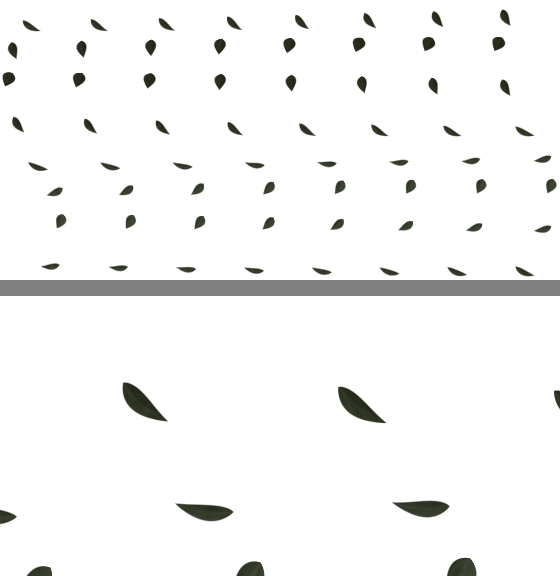
Top, the full canvas; bottom, a detail of the centre.
Write a Shadertoy shader that draws this pattern.

```glsl
// Eight rows of eight small dark leaves on white, drifting and turning along a wave.
// Each grid cell gets a phase; the phase sets the leaf's offset, tilt, width and taper.
// Leaves are skewed lens shapes, shaded by a rib, side light and gradient noise.

const float PI = 3.14159265;
const float COUNT = 8.0;             // leaves across and down
const vec2 CELL = vec2(2.0, 1.0);    // one row is one unit high
const vec3 PAPER = vec3(1.0);
const vec3 DARK_GREEN = vec3(0.13, 0.15, 0.09);
const vec3 GREY_GREEN = vec3(0.28, 0.31, 0.24);

vec2 hashGradient(vec2 cell) {
    vec2 h = vec2(dot(cell, vec2(127.1, 311.7)), dot(cell, vec2(269.5, 183.3)));
    return fract(sin(h) * 43758.5) * 2.0 - 1.0;
}

float gradientNoise(vec2 p) {
    vec2 i = floor(p), f = fract(p);
    vec2 u = f * f * f * (f * (f * 6.0 - 15.0) + 10.0);
    float a = dot(hashGradient(i), f);
    float b = dot(hashGradient(i + vec2(1, 0)), f - vec2(1, 0));
    float c = dot(hashGradient(i + vec2(0, 1)), f - vec2(0, 1));
    float d = dot(hashGradient(i + vec2(1, 1)), f - vec2(1, 1));
    return mix(mix(a, b, u.x), mix(c, d, u.x), u.y);
}

vec2 rotate(vec2 p, float angle) {
    float c = cos(angle), s = sin(angle);
    return vec2(c * p.x + s * p.y, c * p.y - s * p.x);
}

// The phase runs a full turn down the rows and an eighth of a turn along each row.
float wavePhase(vec2 id) {
    return id.y * PI / 4.0 + 0.125 + id.x * 0.0943;
}

vec2 leafCentre(vec2 id, float phase) {
    float s = sin(phase);
    return id * CELL + vec2(0.98 - 0.75 * s, 0.53 + 0.24 * cos(2.0 * phase) - 0.03 * s);
}

// Lens from -1 to 1 along x, fuller towards the end opposite the taper.
float leafDistance(vec2 q, vec2 halfSize, float taper) {
    float t = q.x / halfSize.x;
    float profile = pow(max(1.0 - t * t, 0.0), 0.8) * (1.0 - taper * t);
    float side = (abs(q.y) - halfSize.y * profile) * 0.85;
    return max(side, (abs(t) - 1.0) * halfSize.x);
}

vec3 leafColour(vec2 q, vec2 halfSize, float swing, vec2 seed) {
    float across = q.y / halfSize.y;
    float rib = exp(-pow(across * 6.0, 2.0)) * 0.16;
    float mottle = gradientNoise(q * vec2(9.0, 24.0) + seed * 7.3) * 0.35;
    float light = 0.32 - 0.25 * swing + 0.22 * across + rib + mottle;
    return mix(DARK_GREEN, GREY_GREEN, clamp(light, 0.0, 1.0));
}

vec3 paintLeaf(vec3 base, vec2 p, vec2 id, float pixel) {
    float phase = wavePhase(id);
    float s = sin(phase);
    float s2 = s * s;

    // Tilt and apparent size as the leaf swings round
    float tilt = 0.44 + 0.73 * s + 0.91 * s2 * s2 * s;
    vec2 halfSize = vec2(0.29 - 0.075 * s2, 0.078 + 0.078 * s2 * s2 + 0.018 * s);
    float taper = clamp(1.6 * (s + 0.15), -0.5, 0.5);

    vec2 q = rotate(p - leafCentre(id, phase), tilt);
    float t = q.x / halfSize.x;
    q.y -= 0.05 * (1.0 - 0.7 * s2) * (0.5 - t * t);

    float d = leafDistance(q, halfSize, taper);
    float cover = 1.0 - smoothstep(-0.8 * pixel, 0.8 * pixel, d);
    return mix(base, leafColour(q, halfSize, s, id), cover);
}

void mainImage(out vec4 fragColor, in vec2 fragCoord) {
    // Rows count downwards from the top edge
    float pixel = COUNT / iResolution.y;
    vec2 p = vec2(fragCoord.x, iResolution.y - fragCoord.y) * pixel;
    vec2 home = floor(p / CELL);

    // Leaves can stray out of their cells, so visit the neighbours too
    vec3 colour = PAPER;
    for (int j = -1; j <= 1; j++) {
        for (int i = -1; i <= 1; i++) {
            vec2 id = home + vec2(i, j);
            bool inGrid = all(greaterThanEqual(id, vec2(0.0))) && all(lessThan(id, vec2(COUNT)));
            if (inGrid) colour = paintLeaf(colour, p, id, pixel);
        }
    }
    fragColor = vec4(colour, 1.0);
}
```
